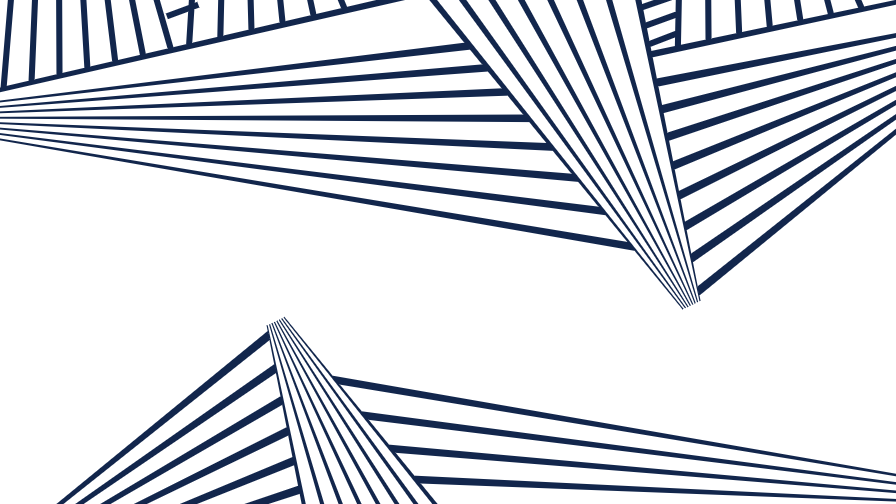
This background is drawn by a Shadertoy shader. Its source:

```glsl
// Navy line fans that taper and interlock across a white ground, repeated by a half turn.

float pixelSize;

// Coverage of a straight stroke from a to b whose half width goes from wa to wb.
float stroke(vec2 p, vec2 a, vec2 b, float wa, float wb) {
    vec2 axis = b - a;
    float len = length(axis);
    axis /= len;
    float along = dot(p - a, axis);
    float across = abs(axis.x * (p.y - a.y) - axis.y * (p.x - a.x));
    float halfWidth = mix(wa, wb, clamp(along / len, 0.0, 1.0));
    float outside = max(across - halfWidth, abs(along - 0.5 * len) - 0.5 * len);
    return min(clamp(0.5 - outside / pixelSize, 0.0, 1.0), 2.0 * halfWidth / pixelSize);
}

// Strokes spread from the edge a0-a1 to the edge b0-b1; bend widens later gaps at b.
float fan(vec2 p, vec2 a0, vec2 a1, vec2 b0, vec2 b1, int count, vec2 halfWidths, float bend) {
    float ink = 0.0;
    for (int i = 0; i < count; i++) {
        float t = float(i) / float(count - 1);
        vec2 a = mix(a0, a1, t);
        vec2 b = mix(b0, b1, mix(t, t * t, bend));
        ink = max(ink, stroke(p, a, b, halfWidths.x, halfWidths.y));
    }
    return ink;
}

// Soft half plane to the left of the direction from a to b.
float leftOf(vec2 p, vec2 a, vec2 b) {
    vec2 axis = normalize(b - a);
    float side = axis.x * (p.y - a.y) - axis.y * (p.x - a.x);
    return clamp(0.5 + side / pixelSize, 0.0, 1.0);
}

// Two wide fans that end against a narrow central one.
float interlockedFans(vec2 p) {
    vec2 topLeft = vec2(3.39, 4.72), topRight = vec2(5.39, 4.72);
    vec2 tipLeft = vec2(5.855, 1.67), tipRight = vec2(6.0, 1.74);

    float ink = fan(p, vec2(0.0, 3.45), vec2(0.0, 3.125),
                    vec2(4.07, 3.932), vec2(5.50, 2.193), 8, vec2(0.008, 0.033), 0.28);
    ink = max(ink, fan(p, vec2(8.0, 4.08), vec2(8.0, 3.45),
                       vec2(5.54, 3.594), vec2(5.93, 1.78), 8, vec2(0.017, 0.036), 0.12));

    // The central fan hides whatever runs beneath it
    float panel = leftOf(p, topLeft, tipLeft) * leftOf(p, tipRight, topRight);
    ink *= 1.0 - panel;
    return max(ink, fan(p, topLeft, topRight, tipLeft, tipRight, 8, vec2(0.029, 0.005), 0.0));
}

// Short hatching above two sloping rails along the top.
float topHatching(vec2 p) {
    float ink = stroke(p, vec2(-0.1, 3.527), vec2(3.5, 4.355), 0.02, 0.028);
    ink = max(ink, stroke(p, vec2(5.56, 3.85), vec2(7.8, 4.326), 0.028, 0.02));

    // Left: steep strokes, slanted ties, upright strokes
    vec2 even = vec2(0.026);
    ink = max(ink, fan(p, vec2(0.10, 4.4), vec2(1.32, 4.4),
                       vec2(0.03, 3.56), vec2(1.47, 3.88), 7, even, 0.0));
    ink = max(ink, fan(p, vec2(1.37, 4.38), vec2(1.43, 4.18),
                       vec2(1.66, 4.49), vec2(1.70, 4.28), 2, even, 0.0));
    ink = max(ink, fan(p, vec2(1.65, 4.4), vec2(2.89, 4.4),
                       vec2(1.62, 3.92), vec2(2.96, 4.23), 6, even, 0.0));

    // Right: slanted ties, upright strokes
    ink = max(ink, fan(p, vec2(5.48, 4.25), vec2(5.56, 3.94),
                       vec2(5.80, 4.36), vec2(5.82, 4.04), 3, even, 0.0));
    return max(ink, fan(p, vec2(5.82, 4.4), vec2(7.32, 4.4),
                        vec2(5.81, 3.90), vec2(7.39, 4.24), 7, even, 0.0));
}

void mainImage(out vec4 fragColor, in vec2 fragCoord) {
    // The canvas is 4.32 units high
    pixelSize = 4.32 / iResolution.y;
    vec2 p = fragCoord * pixelSize;

    float ink = max(interlockedFans(p), interlockedFans(vec2(8.29, 3.27) - p));
    ink = max(ink, topHatching(p));

    vec3 navy = vec3(0.07, 0.15, 0.30);
    fragColor = vec4(mix(vec3(1.0), navy, ink), 1.0);
}
```
